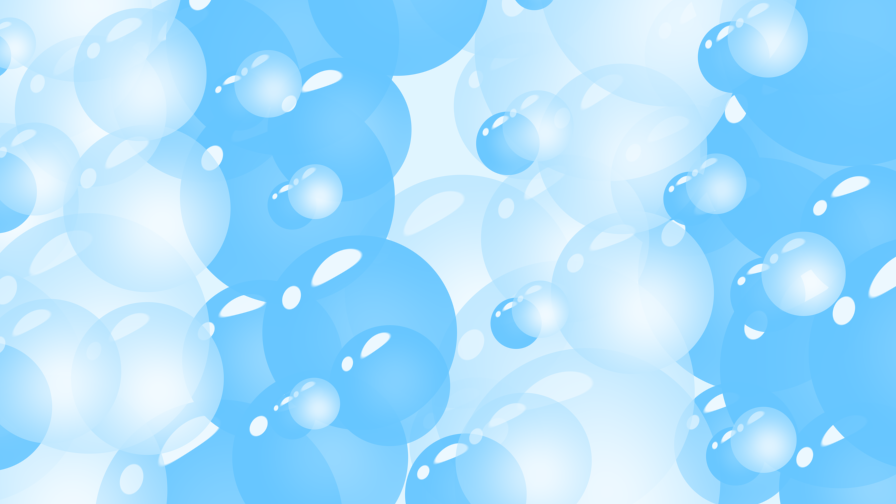
This pattern is drawn by a Shadertoy shader. Its source:

```glsl
// Overlapping translucent blue and white bubbles with glossy highlights.

const int   SINGLES      = 42;
const int   PAIRS        = 15;
const vec2  SINGLE_SIZE  = vec2(0.12, 0.27);    // radius range, canvas heights
const vec2  PAIR_SIZE    = vec2(0.045, 0.135);
const vec2  PAIR_OFFSET  = vec2(0.95, 0.55);    // pale partner, in radii
const float MARGIN       = 0.10;
const float JITTER       = 0.12;
const vec2  SPREAD       = vec2(0.7549, 0.5698); // low-discrepancy steps

const vec3 BACKDROP   = vec3(0.88, 0.96, 1.00);
const vec3 DEEP_BLUE  = vec3(0.40, 0.775, 1.00);
const vec3 SOFT_BLUE  = vec3(0.53, 0.825, 1.00);
const vec3 PALE_RIM   = vec3(0.66, 0.875, 1.00);
const vec3 PALE_CORE  = vec3(0.96, 0.985, 1.00);
const vec3 SHINE      = vec3(0.97, 0.99, 1.00);

float hash(float n) {
    return fract(sin(n * 12.9898) * 43758.5453);
}

vec2 rotate(vec2 v, float a) {
    float c = cos(a), s = sin(a);
    return vec2(c * v.x + s * v.y, c * v.y - s * v.x);
}

// Approximate signed distance to an ellipse.
float ellipse(vec2 q, vec2 size) {
    float k = length(q / size);
    return (k - 1.0) * min(size.x, size.y);
}

// Long bent streak plus a small oval, near the upper left rim.
float highlight(vec2 q, float edge, float turn) {
    vec2 s = rotate(q - vec2(-0.26, 0.69), 0.42 + turn);
    s.y += 0.45 * s.x * s.x;
    float streak = ellipse(s, vec2(0.30, 0.105 + 0.06 * s.x));
    vec2 o = rotate(q - vec2(-0.70, 0.36), 1.0 + turn);
    float spot = ellipse(o, vec2(0.125, 0.09));
    return 1.0 - smoothstep(-edge, edge, min(streak, spot));
}

// Composite one bubble over the colour below it.
vec3 bubble(vec3 below, vec2 p, vec2 centre, float r, bool pale, float seed) {
    vec2 q = (p - centre) / r;
    float edge = 0.8 / (iResolution.y * r);
    float mask = 1.0 - smoothstep(-edge, edge, length(q) - 1.0);
    if (mask <= 0.0) return below;

    float vary = hash(seed + 7.3);
    vec3 body;
    float alpha, shine;
    if (pale) {
        float rim = smoothstep(0.05, 1.25, length(q - vec2(0.18, -0.2)));
        body = mix(PALE_CORE, PALE_RIM, rim);
        alpha = mix(0.90, 0.66, rim) - 0.16 * vary;
        shine = 0.50;
    } else {
        float core = 1.0 - smoothstep(0.0, 0.9, length(q - vec2(0.1, 0.05)));
        float fade = smoothstep(-0.2, 1.3, dot(q, vec2(0.7, -0.7)));
        body = mix(DEEP_BLUE, SOFT_BLUE, core * vary);
        alpha = 0.95 - 0.30 * fade * vary - 0.12 * core;
        shine = 0.92;
    }
    vec3 col = mix(below, body, alpha);
    float turn = 0.4 * (hash(seed + 3.1) - 0.3);
    col = mix(col, SHINE, shine * highlight(q, edge, turn));
    return mix(below, col, mask);
}

// Evenly scattered position with a little random displacement.
vec2 scatter(float i, float seed, float aspect) {
    vec2 cell = fract(i * SPREAD + hash(seed * 0.01 + 0.5));
    vec2 jitter = vec2(hash(i + seed), hash(i + seed + 50.7)) - 0.5;
    return cell * (vec2(aspect, 1.0) + 2.0 * MARGIN) - MARGIN + JITTER * jitter;
}

void mainImage(out vec4 fragColor, in vec2 fragCoord) {
    vec2 p = fragCoord / iResolution.y;
    float aspect = iResolution.x / iResolution.y;
    vec3 col = BACKDROP;

    // Large single bubbles, alternating blue and pale
    for (int i = 0; i < SINGLES; i++) {
        float n = float(i) + 1.0;
        float r = mix(SINGLE_SIZE.x, SINGLE_SIZE.y, hash(n + 11.7));
        col = bubble(col, p, scatter(n, 20.0, aspect), r, i % 2 == 1, n);
    }

    // Small pairs: a blue bubble with a pale one in front, to its upper right
    for (int i = 0; i < PAIRS; i++) {
        float n = float(i) + 1.0;
        float h = hash(n + 83.4);
        float r = mix(PAIR_SIZE.x, PAIR_SIZE.y, h * h);
        vec2 c = scatter(n, 140.0, aspect);
        col = bubble(col, p, c, r, false, n + 200.0);
        col = bubble(col, p, c + PAIR_OFFSET * r, r * 1.12, true, n + 300.0);
    }

    fragColor = vec4(col, 1.0);
}
```
